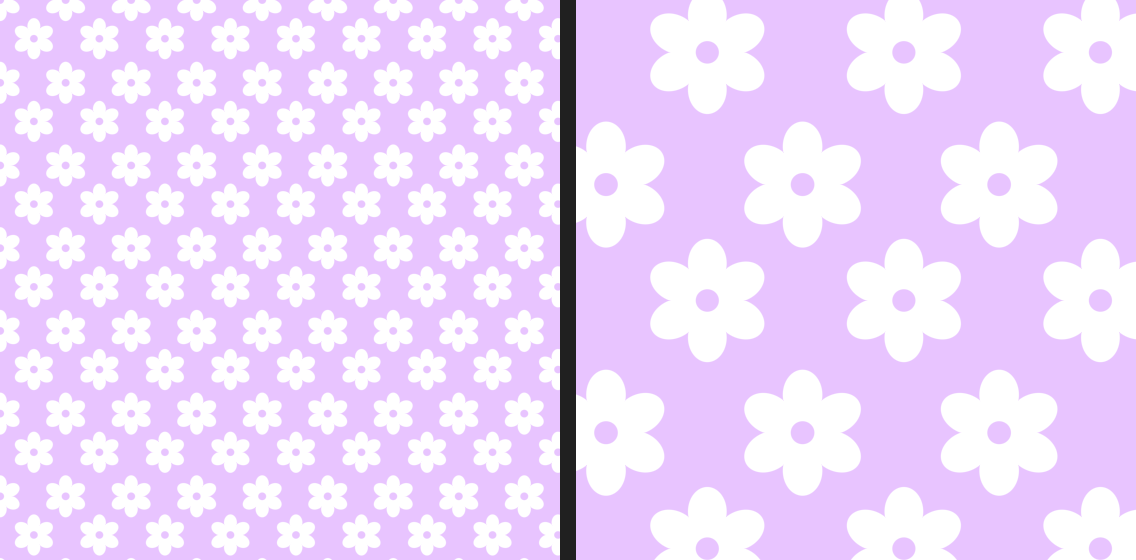
Left: the whole. Right: its middle third, enlarged.
A WebGL 2 fragment shader for this pattern:

```glsl
#version 300 es
precision highp float;

#define PERIOD vec2(0.1170, 0.1477)
#define SMALL_ORIGIN vec2(0.0605, 0.0447)
#define LARGE_ORIGIN vec2(0.0002, 0.1137)
#define SMALL_RADIUS 0.0367
#define LARGE_RADIUS 0.0375
#define PETAL_COUNT 6.0
#define PETAL_CENTER 0.602
#define PETAL_AXES vec2(0.305, 0.398)
#define HOLE_RADIUS 0.182
#define WIDTH_STRETCH 1.03
#define LILAC vec3(0.91, 0.77, 1.0)
#define WHITE vec3(1.0)

uniform vec2 u_resolution;
out vec4 fragColor;

const float TAU = 6.2831853;

// Approximate signed distance to an axis-aligned ellipse
float ellipseDistance(vec2 p, vec2 axes) {
    float k = length(p / axes);
    return k * (k - 1.0) / max(length(p / (axes * axes)), 1e-4);
}

// Flower of unit radius with one petal pointing up
float flowerDistance(vec2 p) {
    p.x /= WIDTH_STRETCH;
    float radius = length(p);
    float sector = TAU / PETAL_COUNT;
    float angle = radius > 1e-5 ? atan(p.x, p.y) : 0.0;
    angle -= sector * floor(angle / sector + 0.5);
    vec2 folded = radius * vec2(sin(angle), cos(angle));

    float petals = ellipseDistance(folded - vec2(0.0, PETAL_CENTER), PETAL_AXES);
    float body = min(petals, radius - 0.45);
    return max(body, HOLE_RADIUS - radius);
}

// Distance to the nearest flower of one repeating lattice
float latticeDistance(vec2 p, vec2 origin, float radius) {
    vec2 cell = (fract((p - origin) / PERIOD + 0.5) - 0.5) * PERIOD;
    return flowerDistance(cell / radius) * radius;
}

void main() {
    float pixel = 1.0 / min(u_resolution.x, u_resolution.y);
    vec2 p = gl_FragCoord.xy * pixel;

    // Two interleaved lattices of slightly different flower size
    float d = min(latticeDistance(p, SMALL_ORIGIN, SMALL_RADIUS),
                  latticeDistance(p, LARGE_ORIGIN, LARGE_RADIUS));

    float coverage = 1.0 - smoothstep(-0.75 * pixel, 0.75 * pixel, d);
    fragColor = vec4(mix(LILAC, WHITE, coverage), 1.0);
}
```
